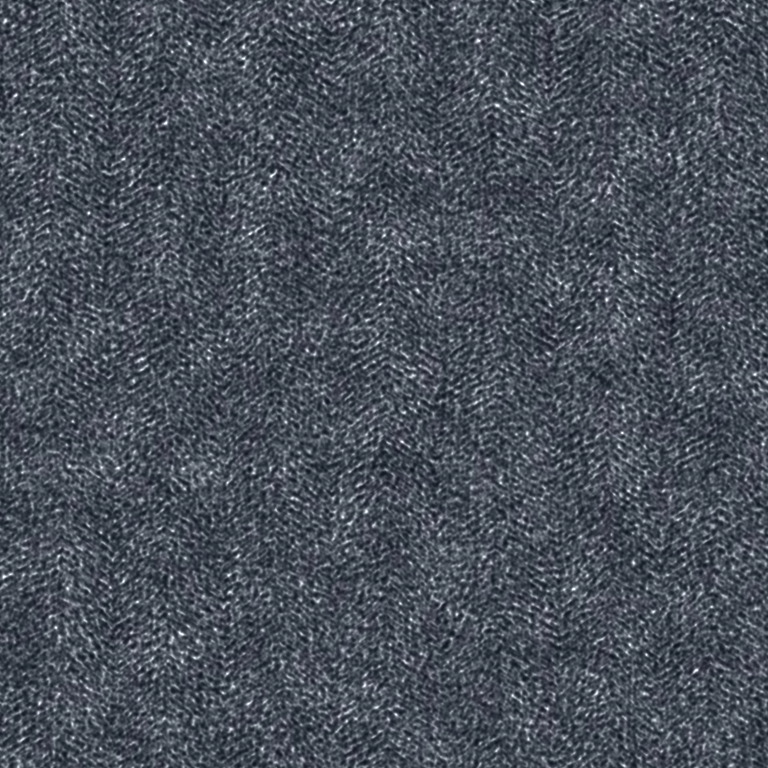
Give the GLSL for this texture, as a three.js fragment shader.

```glsl
// Blue-grey woollen tweed: speckled yarn in a faint, uneven herringbone weave.
varying vec2 vUv;

const float TAU = 6.2831853;

// Weave layout, in canvas units
const float COLUMN_WIDTH = 0.072;
const float TWILL_SLOPE = 0.6;
const float TWILL_PITCH = 0.0125;
const float WARP_PITCH = 0.0105;
const float SEAM_WIDTH = 0.006;
const float WOBBLE = 0.008;

// Fibre sizes, in canvas units
const vec2 GRAIN_SIZE = vec2(0.0060, 0.0064);
const vec2 LINT_SIZE = vec2(0.0042, 0.0046);
const vec2 STREAK_SIZE = vec2(0.0105, 0.0056);
const float CLOUD_SIZE = 0.06;

// Strength of each layer
const float GRAIN = 0.62;
const float LINT = 0.38;
const float STREAK = 0.56;
const float TWILL = 0.36;
const float WARP = 0.24;
const float SEAM = 0.22;
const float CLOUD = 0.20;

// Tone and colour
const float MID_TONE = 0.298;
const float CONTRAST = 0.35;
const vec3 BLUE_CAST = vec3(-0.030, 0.0, 0.040);
const vec3 PLUM_CAST = vec3(0.012, -0.008, 0.004);

float hash(vec2 p) {
  return fract(sin(dot(p, vec2(127.1, 311.7))) * 43758.5453);
}

// Slope of a random unit gradient at a lattice corner
float corner(vec2 cell, vec2 offset) {
  float angle = TAU * hash(cell);
  return dot(vec2(cos(angle), sin(angle)), offset);
}

// Gradient noise scaled to a standard deviation of about one
float noise(vec2 p) {
  vec2 i = floor(p);
  vec2 f = fract(p);
  vec2 w = f * f * (3.0 - 2.0 * f);
  vec2 e = vec2(1.0, 0.0);
  float low = mix(corner(i, f), corner(i + e.xy, f - e.xy), w.x);
  float high = mix(corner(i + e.yx, f - e.yx), corner(i + e.xx, f - e.xx), w.x);
  return mix(low, high, w.y) / 0.212;
}

vec2 rotate(vec2 p, float angle) {
  float c = cos(angle);
  float s = sin(angle);
  return vec2(c * p.x - s * p.y, s * p.x + c * p.y);
}

// Loose fibres: two rotated grains that hide each other's lattice
float fibres(vec2 p) {
  float grain = noise(rotate(p, 0.45) / GRAIN_SIZE + 17.0);
  float lint = noise(rotate(p, -0.3) / LINT_SIZE + 53.0);
  return GRAIN * grain + LINT * lint;
}

// Diagonal ribs mirrored from column to column, with upright warp threads
float weave(vec2 p) {
  p.x += WOBBLE * 0.5 * noise(p * vec2(6.0, 4.0) + 7.0);
  float fold = abs(mod(p.x, 2.0 * COLUMN_WIDTH) - COLUMN_WIDTH);
  float rise = p.y + TWILL_SLOPE * fold;

  float streak = noise(vec2(p.x, rise) / STREAK_SIZE + 91.0);
  float presence = clamp(0.75 + 0.5 * noise(p * 9.0 + 31.0), 0.0, 1.6);
  float rib = presence * sin(TAU * rise / TWILL_PITCH + 0.5 * streak);
  float thread = sin(TAU * p.x / WARP_PITCH + 0.6 * noise(p * 40.0));

  float seamDistance = min(fold, COLUMN_WIDTH - fold);
  float seam = 1.0 - smoothstep(0.0, SEAM_WIDTH, seamDistance);
  return STREAK * streak + TWILL * rib + WARP * thread - SEAM * seam;
}

void main() {
  float cloud = noise(vUv / CLOUD_SIZE + 3.0);
  float tone = fibres(vUv) + weave(vUv) + CLOUD * cloud;

  // Exponential response: broad dark body with sparse bright flecks
  float light = MID_TONE * exp(CONTRAST * tone);
  float plum = smoothstep(0.5, 2.0, noise(vUv * 26.0 + 71.0));
  vec3 yarn = vec3(light) + BLUE_CAST + PLUM_CAST * plum;
  gl_FragColor = vec4(clamp(yarn, 0.0, 1.0), 1.0);
}
```
